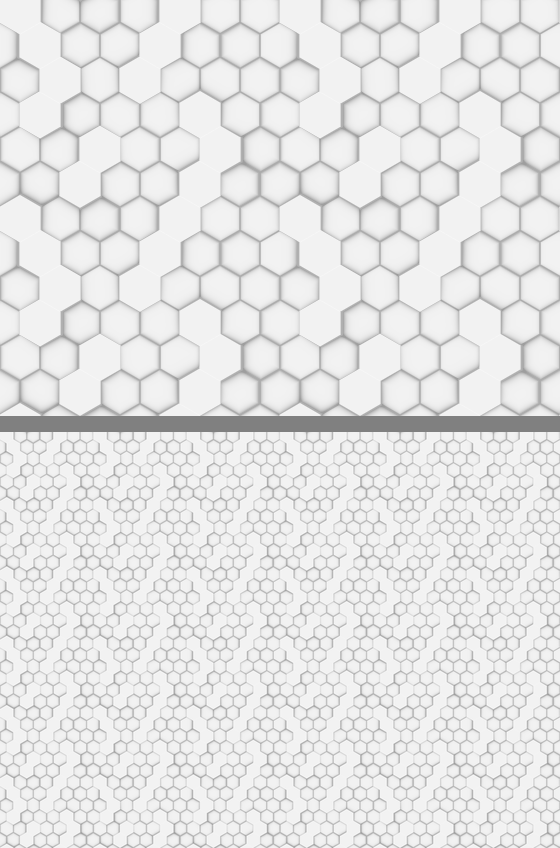
Top: one tile. Bottom: repeated 3 by 3.
This pattern is drawn by a Shadertoy shader. Its source:

```glsl
// Seamless relief of pale hexagonal tiles, some raised above their softly shaded neighbours.

const float ROW_STEP = 0.8660254;

float hash(vec2 p) {
    return fract(sin(dot(p, vec2(127.1, 311.7)) + 4.7) * 43758.5453);
}

// Distance from the centre in apothem units, for a hexagon with a corner on top
float hexDistance(vec2 p) {
    p = abs(p);
    return max(p.x, dot(p, vec2(0.5, ROW_STEP)));
}

// Cell identity repeats every 7 columns and 6 rows
vec2 wrapCell(vec2 cell) {
    return floor(mod(cell + 0.5, vec2(7.0, 6.0)));
}

// Two raised tiles in each row: one among columns 0-2, one among 3-6
bool isRaised(vec2 id) {
    float pick = id.x < 3.0
        ? floor(3.0 * hash(vec2(11.0, id.y)))
        : 3.0 + floor(4.0 * hash(vec2(23.0, id.y)));
    return abs(id.x - pick) < 0.5;
}

void mainImage(out vec4 fragColor, in vec2 fragCoord) {
    // 14 tiles across, 12 rows up; one unit is one tile width
    vec2 uv = fragCoord / iResolution.xy;
    vec2 p = vec2(uv.x * 14.0, (uv.y * 12.0 - 0.69) * ROW_STEP);
    float aa = 0.75 * 14.0 / iResolution.x;

    float base = 0.67;
    float shadow = 0.0;
    float side = 0.0;
    float topTone = 0.95;
    float topCover = 0.0;
    float nearestRow = floor(p.y / ROW_STEP + 0.5);

    for (int j = -1; j <= 1; j++) {
        float row = nearestRow + float(j);
        float stagger = 0.5 * mod(row, 2.0);
        float nearestCol = floor(p.x - stagger + 0.5);
        for (int i = -1; i <= 1; i++) {
            vec2 cell = vec2(nearestCol + float(i), row);
            vec2 id = wrapCell(cell);
            vec2 q = p - vec2(cell.x + stagger, row * ROW_STEP);
            float angle = 6.2831853 * hash(id + 31.0);
            vec2 lean = vec2(cos(angle), 0.6 * sin(angle));

            if (isRaised(id)) {
                // Flat top, visible side wall and the shadow cast beyond it
                float edge = hexDistance(q) - 0.515;
                float wall = hexDistance(q - 0.045 * lean) - 0.53;
                float facing = 0.5 + 0.5 * dot(normalize(q + 1e-4), lean);
                float cover = smoothstep(aa, -aa, edge);
                float rim = smoothstep(-0.03, 0.0, edge);
                topTone = mix(topTone, 0.95 + 0.02 * rim, cover);
                topCover = max(topCover, cover);
                side = max(side, smoothstep(aa, -aa, wall));
                shadow = max(shadow, 0.28 * facing * exp(-max(wall, 0.0) / 0.07));
            } else {
                // Sunken face, darkened towards its rim on the side it leans from
                float depth = hash(id + 57.0);
                float inner = max(0.0, 0.485 - hexDistance(q + 0.025 * lean));
                float rimShade = mix(0.10, 0.27, depth) * exp(-inner / mix(0.03, 0.06, depth));
                float cover = smoothstep(aa, -aa, hexDistance(q) - 0.482);
                base = mix(base, 0.948 - rimShade, cover);
            }
        }
    }

    // Stack: sunken faces, cast shadow, side walls, raised tops
    float tone = max(base * (1.0 - shadow), 0.62);
    tone = mix(tone, 0.69, side);
    tone = mix(tone, topTone, topCover);
    fragColor = vec4(vec3(tone), 1.0);
}
```
